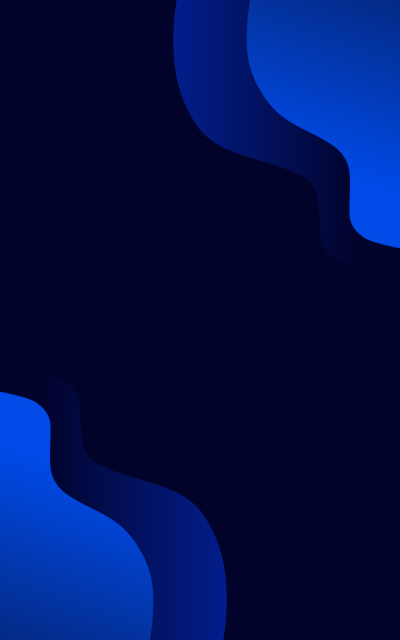
Give the GLSL for this background, as a WebGL 2 fragment shader.

```glsl
#version 300 es
precision highp float;
// Navy backdrop with two layered blue waves in opposite corners.
// Each wave edge is a Hermite spline x(y); the corners share one shape
// by a half turn about the centre, and gradients shade each layer.

uniform vec2 u_resolution;
out vec4 fragColor;

const float GRID = 480.0;                 // spline units per canvas width
const vec3 NAVY = vec3(0.006, 0.012, 0.168);
const vec3 RIBBON = vec3(0.008, 0.115, 0.545);
const vec3 WAVE_DEEP = vec3(0.015, 0.165, 0.52);
const vec3 WAVE_BRIGHT = vec3(0.0, 0.29, 0.91);
const vec2 RIBBON_FADE = vec2(48.0, 268.0); // x range, navy to full blue
const vec2 WAVE_AXIS = vec2(0.35, 1.0) / 235.0;

// Spline knots: height, edge x, slope dx/dy
const int KNOTS = 9;
const vec3 WAVE_EDGE[KNOTS] = vec3[KNOTS](
  vec3(0, 180, 0.17), vec3(48, 184, 0), vec3(108, 168, -0.6),
  vec3(154, 118, -2.0), vec3(182, 72, -0.9), vec3(222, 60, 0),
  vec3(258, 60.5, -0.05), vec3(284, 45, -1.3), vec3(298, 0, -5));
const vec3 RIBBON_EDGE[KNOTS] = vec3[KNOTS](
  vec3(0, 268, 0.17), vec3(48, 272, 0), vec3(137, 252, -0.55),
  vec3(178, 210, -2.0), vec3(210, 120, -1.8), vec3(245, 98, -0.15),
  vec3(288, 94, -0.3), vec3(314, 70, -2.2), vec3(318, 45, -8));

// Approximate signed distance to the spline edge, negative inside
float edgeDistance(vec2 p, vec3 knots[KNOTS]) {
  float dist = GRID;
  for (int i = 0; i < KNOTS - 1; i++) {
    vec3 a = knots[i], b = knots[i + 1];
    if (p.y < a.x || p.y > b.x) continue;
    float span = b.x - a.x;
    float t = (p.y - a.x) / span;
    float rise = b.y - a.y;
    float m0 = a.z * span, m1 = b.z * span;
    float c2 = 3.0 * rise - 2.0 * m0 - m1;
    float c3 = m0 + m1 - 2.0 * rise;
    float x = a.y + t * (m0 + t * (c2 + t * c3));
    float slope = (m0 + t * (2.0 * c2 + 3.0 * t * c3)) / span;
    dist = (p.x - x) / sqrt(1.0 + slope * slope);
  }
  return dist;
}

float coverage(float dist, float pixel) {
  return 1.0 - smoothstep(-0.75 * pixel, 0.75 * pixel, dist);
}

void main() {
  // Half turn folds the upper corner onto the lower one
  vec2 uv = gl_FragCoord.xy / u_resolution;
  if (uv.y > 0.5) uv = 1.0 - uv;
  vec2 p = uv * GRID * vec2(1.0, u_resolution.y / u_resolution.x);
  float pixel = GRID / u_resolution.x;

  // Rear ribbon dissolves into navy toward the side of the canvas
  float fade = clamp((p.x - RIBBON_FADE.x) / (RIBBON_FADE.y - RIBBON_FADE.x), 0.0, 1.0);
  vec3 ribbon = mix(NAVY, RIBBON, fade);
  vec3 color = mix(NAVY, ribbon, coverage(edgeDistance(p, RIBBON_EDGE), pixel));

  // Front wave brightens away from its corner
  float glow = clamp(dot(p, WAVE_AXIS), 0.0, 1.0);
  vec3 wave = mix(WAVE_DEEP, WAVE_BRIGHT, glow);
  color = mix(color, wave, coverage(edgeDistance(p, WAVE_EDGE), pixel));

  fragColor = vec4(color, 1.0);
}
```
